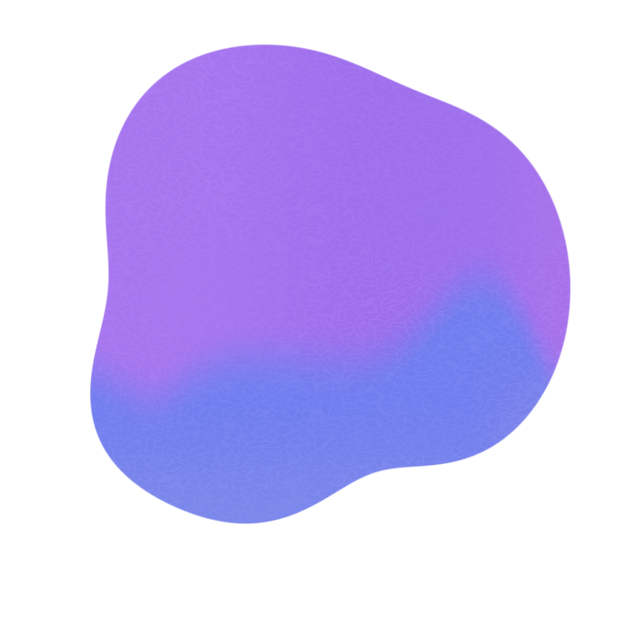
Write a WebGL 2 fragment shader that draws this background.

```glsl
#version 300 es
precision highp float;
// A soft violet blob on white, with a wavy blue glow in its lower part.
// The outline is a polar Fourier series, the colour border a sum of bells,
// and the leather grain comes from the cracks between scattered cells.

uniform vec2 u_resolution;
out vec4 outColor;

vec2 hash2(vec2 p) {
    vec2 q = vec2(dot(p, vec2(127.1, 311.7)), dot(p, vec2(269.5, 183.3)));
    return fract(sin(q) * 43758.5453);
}

float noise(vec2 p) {
    vec2 i = floor(p), f = fract(p);
    f = f * f * (3.0 - 2.0 * f);
    return mix(mix(hash2(i).x, hash2(i + vec2(1, 0)).x, f.x),
               mix(hash2(i + vec2(0, 1)).x, hash2(i + vec2(1, 1)).x, f.x), f.y);
}

float bell(float x, float center, float width) {
    float t = (x - center) / width;
    return exp(-0.5 * t * t);
}

// Signed radial distance to the outline, negative inside
float blob(vec2 p) {
    const vec2 waves[9] = vec2[9](
        vec2(-0.0258, 0.0004), vec2(0.0124, 0.0055), vec2(0.0324, -0.0103),
        vec2(-0.0197, -0.0003), vec2(-0.0007, 0.0017), vec2(-0.0031, 0.0021),
        vec2(0.0039, 0.0001), vec2(-0.0003, -0.0022), vec2(-0.0004, 0.0009));
    float angle = atan(p.y, p.x);
    float radius = 0.3716;
    for (int i = 0; i < 9; i++) {
        float a = float(i + 1) * angle;
        radius += dot(waves[i], vec2(cos(a), sin(a)));
    }
    return length(p) - radius;
}

// Cracks between cells: 1 on a seam, 0 inside a cell
float cracks(vec2 p) {
    vec2 cell = floor(p);
    float nearest = 9.0, second = 9.0;
    for (int y = -1; y <= 1; y++)
        for (int x = -1; x <= 1; x++) {
            vec2 c = cell + vec2(x, y);
            float d = length(c + hash2(c) - p);
            second = min(second, max(nearest, d));
            nearest = min(nearest, d);
        }
    return 1.0 - smoothstep(0.0, 0.3, second - nearest);
}

void main() {
    vec2 uv = gl_FragCoord.xy / u_resolution;

    // Violet body, paler at the left and deeper in the middle
    vec3 violet = mix(vec3(0.655, 0.470, 0.937), vec3(0.625, 0.445, 0.928),
                      smoothstep(0.25, 0.6, uv.x));
    violet = mix(violet, vec3(0.655, 0.455, 0.925), smoothstep(0.72, 0.88, uv.x));

    // Blue, slightly greyer towards the lower rim
    vec3 blue = mix(vec3(0.490, 0.535, 0.925), vec3(0.450, 0.503, 0.940),
                    smoothstep(0.20, 0.38, uv.y));
    blue = mix(blue, vec3(0.520, 0.530, 0.915),
               smoothstep(0.72, 0.87, uv.x) * smoothstep(0.48, 0.30, uv.y));

    // Wavy border between the two colours
    float border = 0.427 + 0.137 * bell(uv.x, 0.755, 0.078)
                 + 0.014 * bell(uv.x, 0.41, 0.08)
                 - 0.050 * bell(uv.x, 0.235, 0.050)
                 - 0.070 * bell(uv.x, 0.89, 0.050);
    vec3 color = mix(blue, violet, smoothstep(-0.06, 0.06, uv.y - border));

    // Leather grain, flattened and stronger in patches
    vec2 warp = vec2(noise(uv * 60.0), noise(uv * 60.0 + 37.0)) - 0.5;
    float grain = cracks(uv * vec2(62.0, 105.0) + 1.6 * warp) - 0.35;
    float patches = 0.35 + 0.65 * noise(uv * 6.0 + 4.0);
    patches *= 1.0 - 0.6 * bell(uv.x, 0.33, 0.10) * bell(uv.y, 0.55, 0.12);
    color += 0.030 * patches * grain * vec3(1.0, 1.0, 0.5);

    // Smooth edge on white
    float soft = max(0.0018, 0.9 / u_resolution.y);
    float mask = 1.0 - smoothstep(-soft, soft, blob(uv - vec2(0.5208, 0.5573)));
    outColor = vec4(mix(vec3(1.0), color, mask), 1.0);
}
```
